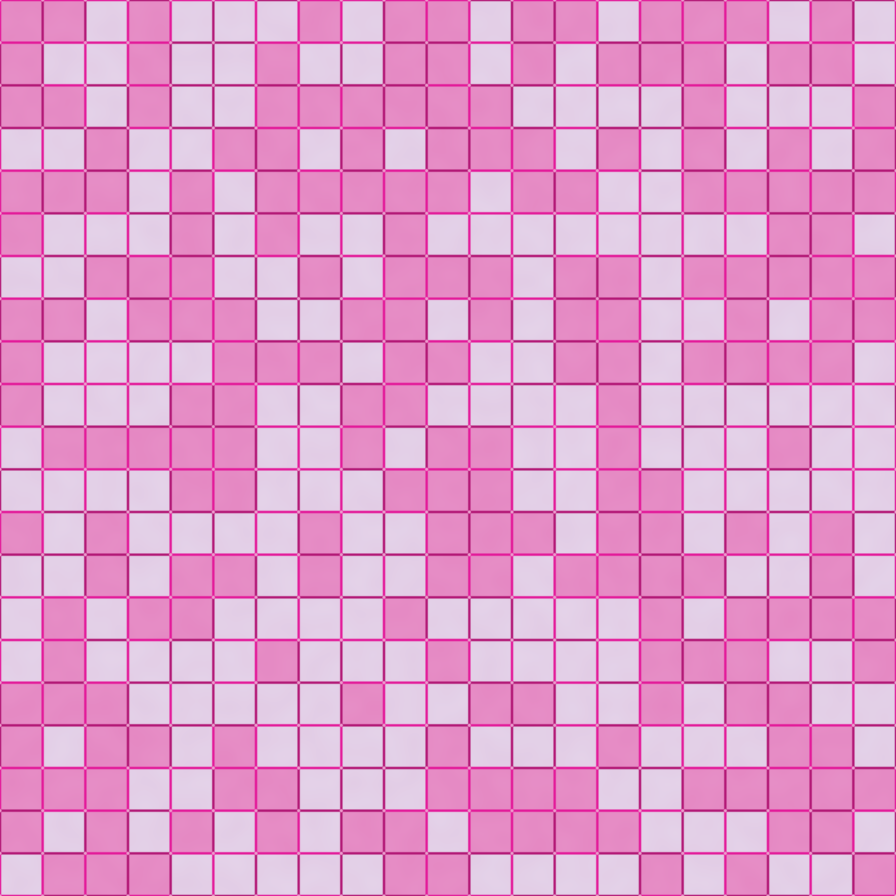
Write a WebGL 2 fragment shader that draws this pattern.

```glsl
#version 300 es
precision highp float;
// Square mosaic of pink and pale lilac tiles, ruled with thin magenta lines.

#define CELLS 21.0          // tiles across and down
#define PINK_SHARE 0.47     // fraction of pink tiles
#define LINE_WIDTH 0.056    // in tiles
#define LINE_SOFTNESS 0.012 // in tiles
#define DARK_SHARE 0.46     // fraction of dark line segments
#define KNOT_RADIUS 0.036   // pale spot at crossings, in tiles
#define MOTTLE 0.022        // strength of tonal wear
#define SEED 17.0

uniform vec2 u_resolution;
out vec4 fragColor;

const vec3 PINK    = vec3(0.900, 0.545, 0.770);
const vec3 LILAC   = vec3(0.890, 0.812, 0.905);
const vec3 MAGENTA = vec3(0.890, 0.100, 0.600);
const vec3 PLUM    = vec3(0.700, 0.090, 0.460);
const vec3 KNOT    = vec3(0.930, 0.620, 0.810);

float hash(vec2 p) {
    vec3 q = fract(vec3(p.xyx) * 0.1031 + SEED * 0.0173);
    q += dot(q, q.yzx + 33.33);
    return fract((q.x + q.y) * q.z);
}

vec2 gradientAt(vec2 cell) {
    float angle = 6.2832 * hash(cell + 71.0);
    return vec2(cos(angle), sin(angle));
}

float gradientNoise(vec2 p) {
    vec2 i = floor(p), f = fract(p);
    vec2 u = f * f * f * (f * (f * 6.0 - 15.0) + 10.0);
    vec2 e = vec2(1.0, 0.0);
    float bottom = mix(dot(gradientAt(i), f),
                       dot(gradientAt(i + e), f - e), u.x);
    float top = mix(dot(gradientAt(i + e.yx), f - e.yx),
                    dot(gradientAt(i + 1.0), f - 1.0), u.x);
    return mix(bottom, top, u.y);
}

// Each line segment between two crossings takes its own tone.
vec3 segmentColor(vec2 id) {
    return mix(MAGENTA, PLUM, step(hash(id), DARK_SHARE));
}

void main() {
    vec2 p = gl_FragCoord.xy / u_resolution * CELLS;
    float pixel = CELLS / min(u_resolution.x, u_resolution.y);
    float blur = LINE_SOFTNESS + 0.5 * pixel;
    vec2 cell = floor(p);
    vec2 corner = round(p);

    // Tile fill with faint mottling
    float isPink = step(hash(cell + 5.0), PINK_SHARE);
    vec3 color = mix(LILAC, PINK, isPink);
    color += MOTTLE * gradientNoise(p * 1.7) * vec3(0.3, 1.0, 0.6);

    // Grid lines: x holds the vertical line, y the horizontal one
    vec2 d = abs(p - corner);
    vec2 cover = 1.0 - smoothstep(0.5 * LINE_WIDTH - blur,
                                  0.5 * LINE_WIDTH + blur, d);
    vec3 vertical = segmentColor(vec2(corner.x, cell.y) + 131.0);
    vec3 horizontal = segmentColor(vec2(cell.x, corner.y) + 257.0);
    color = mix(color, vertical, cover.x);
    color = mix(color, horizontal, cover.y);

    // Pale spot where lines cross
    float knot = 1.0 - smoothstep(KNOT_RADIUS - blur,
                                  KNOT_RADIUS + blur, length(d));
    color = mix(color, KNOT, knot);

    fragColor = vec4(color, 1.0);
}
```
